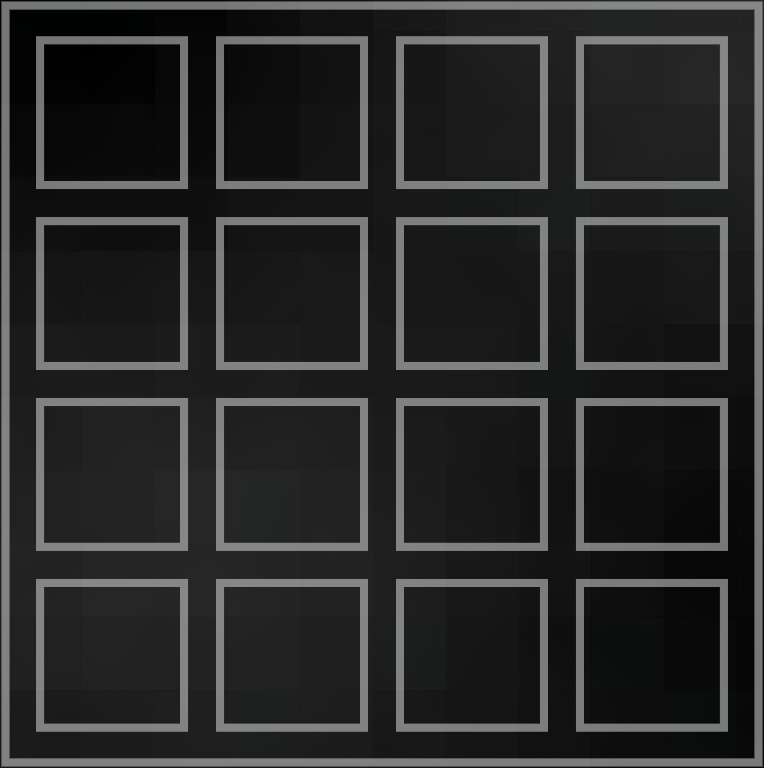
A Shadertoy shader for this pattern:

```glsl
// A four by four grid of thin grey square outlines inside a grey border, over
// dark panels. Outlines are max-norm distance rings; the panels take their shade
// from broad soft glows, stepped per tile, with gradient noise and faint seams.

const float GRID_COUNT   = 4.0;
const float GRID_PITCH   = 0.2355;   // spacing of square centres
const float SQUARE_HALF  = 0.0942;   // centre to middle of the line
const float BORDER_HALF  = 0.4928;
const float LINE_WIDTH   = 0.0106;
const float LINE_SHADE   = 0.91;
const float LINE_OPACITY = 0.5;
const float TILE_PITCH   = 0.0953;
const vec2  TILE_OFFSET  = vec2(0.0118, 0.0065);
const float TILE_STEP    = 0.65;     // 0 = smooth shading, 1 = flat tiles
const float TILE_VARIATION = 0.010;
const float SEAM_WIDTH   = 0.0014;
const float SEAM_DEPTH   = 0.014;
const float BASE_SHADE   = 0.069;
const float GRAIN_AMOUNT = 0.010;

float hash(vec2 p) {
    vec3 q = fract(vec3(p.xyx) * 0.1031);
    q += dot(q, q.yzx + 33.33);
    return fract((q.x + q.y) * q.z);
}

float cornerSlope(vec2 cell, vec2 offset) {
    float angle = 6.2832 * hash(cell);
    return dot(vec2(cos(angle), sin(angle)), offset);
}

float gradientNoise(vec2 p) {
    vec2 cell = floor(p), f = fract(p);
    vec2 s = f * f * f * (f * (f * 6.0 - 15.0) + 10.0);
    vec2 e = vec2(1.0, 0.0);
    return mix(mix(cornerSlope(cell, f), cornerSlope(cell + e, f - e), s.x),
               mix(cornerSlope(cell + e.yx, f - e.yx),
                   cornerSlope(cell + e.xx, f - e.xx), s.x), s.y);
}

float glow(vec2 p, vec2 centre, vec2 radius) {
    vec2 d = (p - centre) / radius;
    return exp(-dot(d, d));
}

// Broad light and dark areas of the backdrop
float backdropShade(vec2 p) {
    float shade = BASE_SHADE;
    shade += 0.080 * glow(p, vec2(0.25, 0.28), vec2(0.42, 0.32));
    shade += 0.080 * glow(p, vec2(0.95, 0.95), vec2(0.42, 0.30));
    shade -= 0.068 * glow(p, vec2(0.10, 0.97), vec2(0.30, 0.25));
    shade -= 0.045 * glow(p, vec2(1.00, 0.20), vec2(0.30, 0.30));
    return shade;
}

// Dark groove with a lighter lip beside it
float seam(float d, float aa) {
    float width = max(SEAM_WIDTH, aa);
    float groove = 1.0 - smoothstep(0.0, width, abs(d));
    float lip = 1.0 - smoothstep(0.0, width, abs(d - width));
    return 0.6 * lip - groove;
}

vec3 panels(vec2 uv, float aa) {
    vec2 t = (uv - TILE_OFFSET) / TILE_PITCH;
    vec2 tile = floor(t);
    vec2 tileCentre = (tile + 0.5) * TILE_PITCH + TILE_OFFSET;
    float shade = mix(backdropShade(uv), backdropShade(tileCentre), TILE_STEP);
    shade += TILE_VARIATION * (hash(tile + 17.0) - 0.5);
    shade += GRAIN_AMOUNT * gradientNoise(uv * 9.0);

    // Seams fade in and out from tile to tile
    vec2 edge = (t - floor(t + 0.5)) * TILE_PITCH;
    vec2 strength = vec2(hash(tile + 41.0), hash(tile + 73.0));
    shade += SEAM_DEPTH * dot(strength, vec2(seam(edge.x, aa), seam(edge.y, aa)));

    // A few tiles lean slightly green-blue
    float tint = step(0.88, hash(tile + 5.0));
    return max(vec3(shade) + tint * vec3(-0.003, 0.004, 0.003), 0.0);
}

float squareRing(vec2 p, float halfSize, float aa) {
    float d = abs(max(abs(p.x), abs(p.y)) - halfSize) - 0.5 * LINE_WIDTH;
    return 1.0 - smoothstep(-0.5 * aa, 0.5 * aa, d);
}

void mainImage(out vec4 fragColor, in vec2 fragCoord) {
    vec2 uv = fragCoord / iResolution.xy;
    float aa = 1.0 / min(iResolution.x, iResolution.y);
    vec2 p = uv - 0.5;

    // Repeat the square about the centre of the canvas
    float lastCell = 0.5 * GRID_COUNT - 1.0;
    vec2 cell = clamp(floor(p / GRID_PITCH), -lastCell - 1.0, lastCell);
    vec2 local = p - (cell + 0.5) * GRID_PITCH;

    float lines = max(squareRing(local, SQUARE_HALF, aa),
                      squareRing(p, BORDER_HALF, aa));

    vec3 colour = panels(uv, aa);
    colour = mix(colour, vec3(LINE_SHADE), LINE_OPACITY * lines);
    fragColor = vec4(colour, 1.0);
}
```
